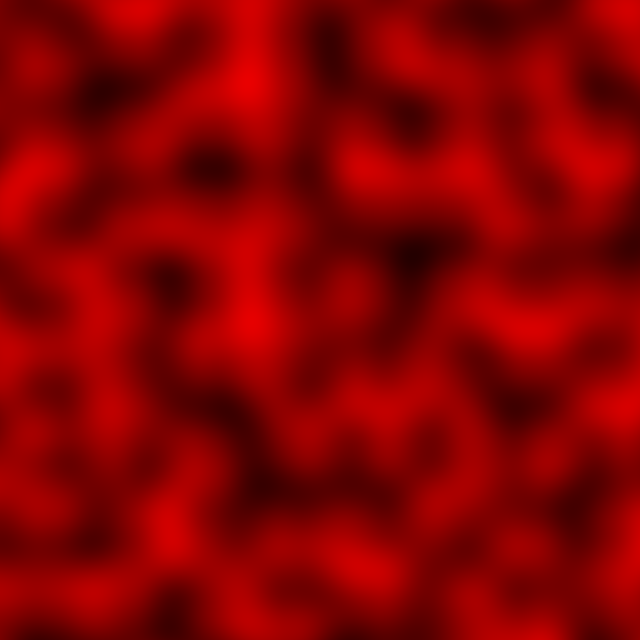
A WebGL 2 fragment shader for this texture:

```glsl
#version 300 es
precision highp float;

#define CELLS 8.0
#define OFFSET vec2(13.37, 5.61)
#define MEAN_RED 0.53
#define CONTRAST 0.63
#define TAU 6.28319

uniform vec2 u_resolution;
out vec4 fragColor;

float hash(vec2 p) {
    return fract(sin(dot(p, vec2(127.1, 311.7))) * 43758.5453);
}

// Unit gradient with a random direction at each lattice corner
vec2 cornerGradient(vec2 corner) {
    float angle = TAU * hash(corner);
    return vec2(cos(angle), sin(angle));
}

// Gradient noise with quintic blending, centred on zero
float gradientNoise(vec2 p) {
    vec2 cell = floor(p);
    vec2 f = p - cell;
    vec2 blend = f * f * f * (f * (f * 6.0 - 15.0) + 10.0);
    vec2 right = vec2(1.0, 0.0);
    vec2 up = vec2(0.0, 1.0);
    float a = dot(cornerGradient(cell), f);
    float b = dot(cornerGradient(cell + right), f - right);
    float c = dot(cornerGradient(cell + up), f - up);
    float d = dot(cornerGradient(cell + 1.0), f - 1.0);
    return mix(mix(a, b, blend.x), mix(c, d, blend.x), blend.y);
}

void main() {
    vec2 uv = gl_FragCoord.xy / min(u_resolution.x, u_resolution.y);

    // Soft clouds in the red channel only
    float red = MEAN_RED + CONTRAST * gradientNoise(uv * CELLS + OFFSET);
    fragColor = vec4(clamp(red, 0.0, 1.0), 0.0, 0.0, 1.0);
}
```
